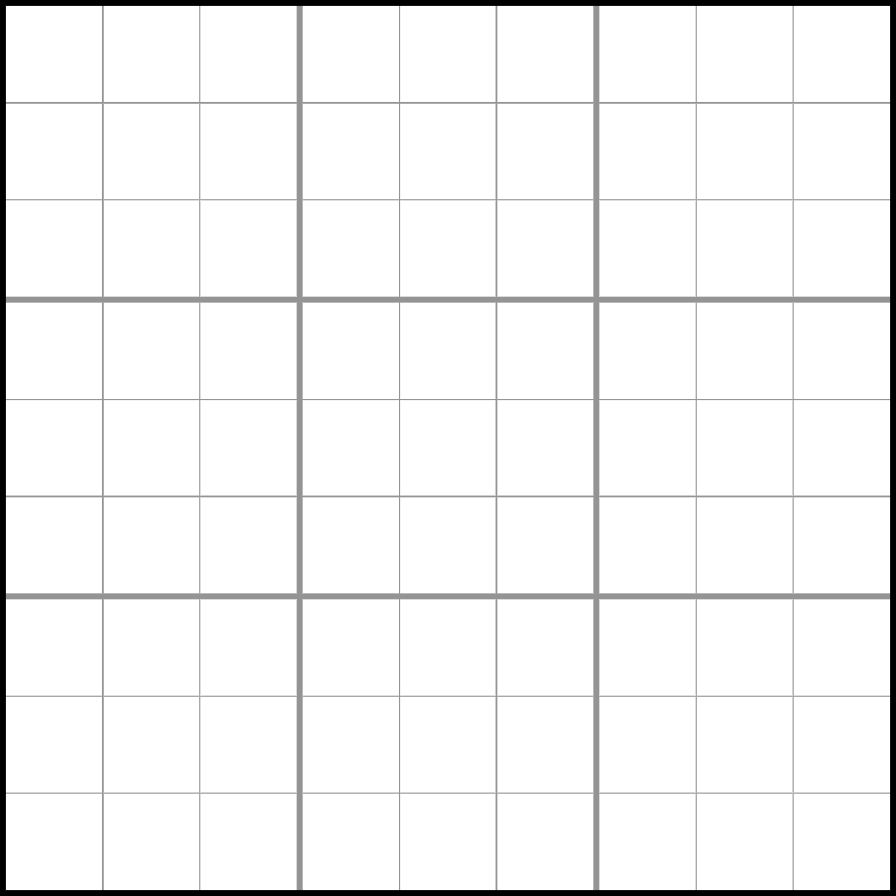
Write a WebGL 1 fragment shader that draws this pattern.

```glsl
precision highp float;

// Nine by nine grid of white cells, grouped three by three.
// Each axis sums box-filtered strokes: a black frame, broad grey block
// rules and hairlines that split every block into equal cells.

uniform vec2 u_resolution;

const float CELLS = 9.0;
const float CELLS_PER_BLOCK = 3.0;
const float FRAME_WIDTH = 0.0066;
const float BLOCK_WIDTH = 0.0067;
const float HAIR_WIDTH = 0.00125;
const float HEAVY_HAIR_WIDTH = 0.0020;
const float HEAVY_PERIOD = 4.0;    // one hairline in this many is heavier
const vec3 PAPER = vec3(1.0);
const vec3 RULE_GREY = vec3(0.58);
const vec3 FRAME_BLACK = vec3(0.0);

// Fraction of the pixel covered by a stroke, separately on each axis.
vec2 strokeCoverage(vec2 p, float center, float width, vec2 pixel) {
    vec2 high = min(p + 0.5 * pixel, vec2(center + 0.5 * width));
    vec2 low = max(p - 0.5 * pixel, vec2(center - 0.5 * width));
    return clamp((high - low) / pixel, 0.0, 1.0);
}

// Position of a rule: blocks are evenly spaced, cells share the clear space.
float ruleCenter(float index) {
    float block = floor((index + 0.5) / CELLS_PER_BLOCK);
    float cell = index - block * CELLS_PER_BLOCK;
    float pitch = (1.0 - FRAME_WIDTH) * CELLS_PER_BLOCK / CELLS;
    float blockStart = 0.5 * FRAME_WIDTH + block * pitch;
    float inset = 0.5 * BLOCK_WIDTH + cell * (pitch - BLOCK_WIDTH) / CELLS_PER_BLOCK;
    return blockStart + (cell < 0.5 ? 0.0 : inset);
}

float ruleWidth(float index) {
    if (mod(index + 0.5, CELLS_PER_BLOCK) < 1.0) return BLOCK_WIDTH;
    return mod(index + 0.5, HEAVY_PERIOD) - 1.0 > 0.0
        && mod(index + 0.5, HEAVY_PERIOD) < 2.0 ? HEAVY_HAIR_WIDTH : HAIR_WIDTH;
}

void main() {
    vec2 pixel = 1.0 / u_resolution;
    vec2 p = gl_FragCoord.xy * pixel;
    p.y = 1.0 - p.y;               // count rows from the top

    // Inner rules
    vec2 rules = vec2(0.0);
    for (float i = 1.0; i < CELLS; i += 1.0) {
        rules = max(rules, strokeCoverage(p, ruleCenter(i), ruleWidth(i), pixel));
    }
    vec3 color = mix(PAPER, RULE_GREY, max(rules.x, rules.y));

    // Outer frame
    vec2 frame = max(strokeCoverage(p, 0.5 * FRAME_WIDTH, FRAME_WIDTH, pixel),
                     strokeCoverage(p, 1.0 - 0.5 * FRAME_WIDTH, FRAME_WIDTH, pixel));
    color = mix(color, FRAME_BLACK, max(frame.x, frame.y));

    gl_FragColor = vec4(color, 1.0);
}
```
